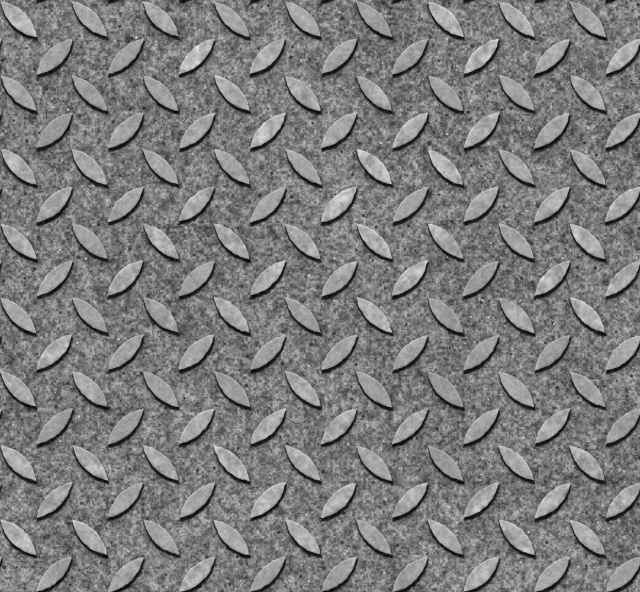
A Shadertoy shader for this texture:

```glsl
// Worn steel tread plate: raised lens-shaped studs in two alternating diagonals.
#define COLUMNS 9.0
#define ROWS 8.0
#define STUD_HALF_LENGTH 0.338
#define STUD_HALF_WIDTH 0.112
#define SHADOW_SHIFT vec2(0.008, -0.042)
#define GROUND_GREY 0.505
#define STUD_GREY 0.655
#define SHADOW_GREY 0.07
#define GRAIN 0.27
#define WEAR 0.20
#define PIT_DENSITY 0.16
#define FLECK_DENSITY 0.035

float hash(vec2 p) {
    vec3 h = fract(vec3(p.xyx) * 0.1031);
    h += dot(h, h.yzx + 33.33);
    return fract((h.x + h.y) * h.z);
}

// Smooth value noise, centred on zero
float noise(vec2 p) {
    vec2 i = floor(p), f = fract(p);
    f = f * f * (3.0 - 2.0 * f);
    float low = mix(hash(i), hash(i + vec2(1, 0)), f.x);
    float high = mix(hash(i + vec2(0, 1)), hash(i + vec2(1, 1)), f.x);
    return mix(low, high, f.y) - 0.5;
}

// Signed distance to a pointed lens lying along the x axis
float lensDistance(vec2 p, float halfLength, float halfWidth) {
    p = abs(p);
    float radius = (halfLength * halfLength + halfWidth * halfWidth) / (2.0 * halfWidth);
    float offset = radius - halfWidth;
    return (p.y * halfLength - offset * (p.x - halfLength) < 0.0 && p.x > halfLength)
        ? length(p - vec2(halfLength, 0.0))
        : length(p + vec2(0.0, offset)) - radius;
}

// Turns a diagonal into the x axis; slope is +1 for rising, -1 for falling
vec2 alongDiagonal(vec2 p, float slope) {
    return vec2(p.x + slope * p.y, p.y - slope * p.x) * 0.70711;
}

// Sparse round specks, at most one in each grid square
float specks(vec2 p, float density, float seed) {
    vec2 id = floor(p) + seed;
    vec2 centre = 0.25 + 0.5 * vec2(hash(id + 7.3), hash(id + 19.7));
    float radius = mix(0.06, 0.2, hash(id + 31.1));
    float spot = 1.0 - smoothstep(radius * 0.5, radius + 0.06, length(fract(p) - centre));
    return spot * step(hash(id), density);
}

void mainImage(out vec4 fragColor, in vec2 fragCoord) {
    vec2 cells = fragCoord / iResolution.xy * vec2(COLUMNS, ROWS);
    vec2 p = fragCoord / iResolution.y * ROWS;
    vec2 cellSize = vec2(iResolution.x / iResolution.y * ROWS / COLUMNS, 1.0);
    float pixel = ROWS / iResolution.y;

    // Rough ground: broad stains, mottling and fine grain
    float grain = noise(p * 27.0) + 0.9 * noise(p * 51.0 + 40.0);
    float mottle = noise(p * 11.0 + 13.0);
    float stain = noise(p * 1.3 + 5.0);
    float grey = GROUND_GREY + GRAIN * grain + 0.13 * mottle + 0.06 * stain;
    grey -= 0.10 * smoothstep(0.08, 0.34, noise(p * 15.0 + 71.0) + 0.3 * grain);

    // Dark pits gather in patches, bright flecks lie anywhere
    float patches = 0.5 + 1.6 * max(noise(p * 0.9 + 23.0), 0.0);
    grey = mix(grey, 0.17, 0.8 * specks(p * 7.0, PIT_DENSITY * patches, 3.0));
    grey = mix(grey, 0.82, 0.8 * specks(p * 9.0, FLECK_DENSITY, 57.0));

    // One falling and one rising stud per cell
    for (int k = 0; k < 2; k++) {
        float slope = k == 0 ? -1.0 : 1.0;
        vec2 centre = k == 0 ? vec2(0.264, 0.742) : vec2(0.765, 0.240);
        vec2 grid = cells - centre + 0.5;
        vec2 id = floor(grid) + 11.0 + 50.0 * float(k);
        float tone = hash(id) - 0.5;
        vec2 jitter = 0.012 * (vec2(hash(id + 3.1), hash(id + 8.7)) - 0.5);
        vec2 q = (fract(grid) - 0.5) * cellSize + jitter;
        float halfWidth = STUD_HALF_WIDTH + 0.012 * (hash(id + 5.9) - 0.5);
        float ragged = 0.012 * noise(p * 19.0 + 90.0);
        float stud = lensDistance(alongDiagonal(q, slope), STUD_HALF_LENGTH, halfWidth) + ragged;
        float shadow = lensDistance(alongDiagonal(q - SHADOW_SHIFT, slope),
                                    STUD_HALF_LENGTH, halfWidth) + ragged;

        // Contact shade around the stud, then the hard shadow below it
        grey *= 1.0 - 0.22 * exp(-max(shadow, 0.0) * 28.0);
        float dark = 1.0 - smoothstep(-0.012, 0.012 + pixel, shadow);
        grey = mix(grey, SHADOW_GREY + 0.06 * grain, 0.95 * dark);

        // Polished face with uneven wear and a lit upper rim
        float wear = noise(p * 9.0 + 31.0) + 0.7 * noise(p * 21.0 + 62.0);
        float face = STUD_GREY + 0.07 * tone + WEAR * (0.6 + tone * 0.8) * wear;
        face += 0.075 * grain + 0.07 * stain;
        float rim = smoothstep(-0.035, -0.005, stud);
        face += 0.08 * rim * clamp((shadow - stud) * 30.0, -1.0, 1.0);
        grey = mix(grey, face, 1.0 - smoothstep(-0.7 * pixel, 0.7 * pixel, stud));
    }

    fragColor = vec4(vec3(clamp(grey, 0.0, 1.0)), 1.0);
}
```
